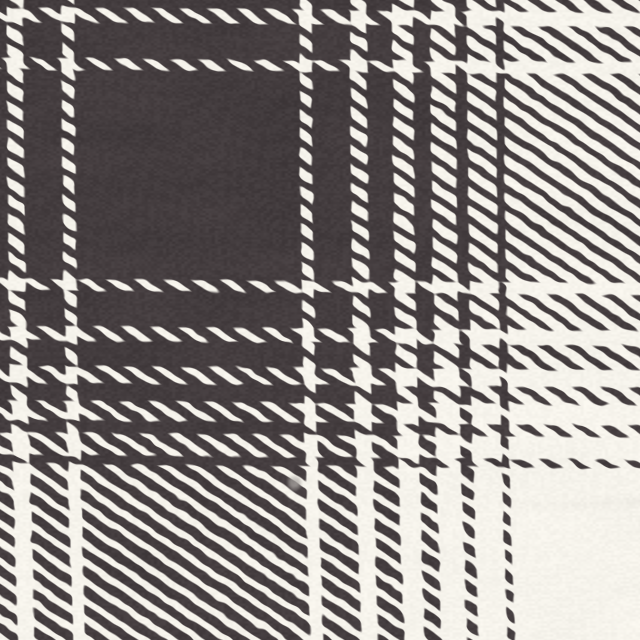
This texture is drawn by a WebGL 1 fragment shader. Its source:

```glsl
precision highp float;

// Woven twill plaid: dark and cream yarns run both ways in a graded,
// mirrored stripe order. A diagonal twill mask picks the upper yarn,
// so mixed crossings turn into slanted dashes; soft nap covers it all.

uniform vec2 u_resolution;

const vec3 CHARCOAL = vec3(0.265, 0.237, 0.245);
const vec3 CREAM = vec3(0.965, 0.955, 0.925);
const float YARN_SOFTNESS = 0.004;
const vec2 TWILL_COUNT = vec2(-23.0, 34.0);
const float TWILL_PHASE = 0.82;
const float WEFT_HALF_SHARE = 0.21;

float hash(vec2 p) {
  return fract(sin(dot(p, vec2(127.1, 311.7))) * 43758.545);
}

float noise(vec2 p) {
  vec2 cell = floor(p);
  vec2 f = fract(p);
  f = f * f * (3.0 - 2.0 * f);
  float low = mix(hash(cell), hash(cell + vec2(1.0, 0.0)), f.x);
  float high = mix(hash(cell + vec2(0.0, 1.0)), hash(cell + 1.0), f.x);
  return mix(low, high, f.y);
}

float softStep(float edge, float x) {
  return smoothstep(edge - YARN_SOFTNESS, edge + YARN_SOFTNESS, x);
}

// Cream amount at distance d from the middle of the wide dark block:
// five stripes widen while the gaps shrink, then solid cream follows.
float stripeOrder(float d, float start, float width, float widen,
                  float gap, float shrink) {
  float cream = 0.0;
  for (int i = 0; i < 5; i++) {
    cream += softStep(start, d) - softStep(start + width, d);
    start += width + gap;
    width += widen;
    gap *= shrink;
  }
  return clamp(cream + softStep(start, d), 0.0, 1.0);
}

// 1 where the vertical yarn lies on top, 0 where the horizontal one does.
float warpOnTop(vec2 p) {
  float u = dot(p, TWILL_COUNT) - TWILL_PHASE;
  float fromWeft = abs(fract(u + 0.5) - 0.5);
  return smoothstep(WEFT_HALF_SHARE - 0.12, WEFT_HALF_SHARE + 0.12, fromWeft);
}

void main() {
  vec2 p = gl_FragCoord.xy / u_resolution;
  p.y = 1.0 - p.y;

  // Uneven yarns and a slight pull of the cloth
  vec2 wobble = vec2(noise(p * 65.0), noise(p * 65.0 + 37.0)) - 0.5;
  vec2 q = p + wobble * 0.004;
  vec2 pulled = q - vec2(0.018 * q.y * q.y, 0.008 * q.x);

  // Yarn colours in both directions
  float warp = stripeOrder(abs(pulled.x - 0.2917), 0.1758,
                           0.0195, 0.0065, 0.060, 0.67);
  float weft = stripeOrder(abs(pulled.y - 0.2715), 0.1634,
                           0.0182, 0.0043, 0.056, 0.70);

  // Weave, with corners rounded by a soft threshold
  float cream = smoothstep(0.12, 0.88, mix(weft, warp, warpOnTop(q)));

  // Stray tuft of lint
  float lint = 1.0 - smoothstep(0.004, 0.016, length(q - vec2(0.459, 0.755)));
  cream = mix(cream, 0.6, 0.7 * lint);

  // Fibre grain, cloudy nap and a faint crease in the cream
  float grain = noise(p * vec2(210.0, 290.0)) - 0.5;
  float nap = noise(p * vec2(9.0, 24.0)) - 0.5;
  float crease = exp(-pow((p.y - 0.785 - 0.01 * nap) / 0.008, 2.0));
  vec3 color = mix(CHARCOAL, CREAM, cream);
  color += grain * mix(0.045, 0.035, cream);
  color += nap * mix(0.025, 0.012, cream) * vec3(1.0, 0.85, 0.85);
  color -= 0.02 * crease * cream * smoothstep(0.7, 0.9, p.x);

  gl_FragColor = vec4(clamp(color, 0.0, 1.0), 1.0);
}
```
